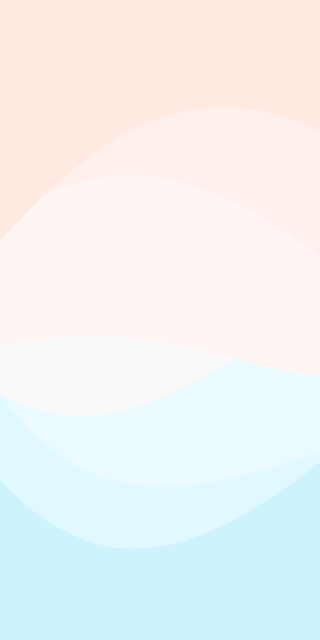
A Shadertoy shader for this background:

```glsl
const vec3 DEEP_AQUA  = vec3(0.804, 0.953, 1.000);
const vec3 MID_AQUA   = vec3(0.878, 0.973, 1.000);
const vec3 PALE_AQUA  = vec3(0.918, 0.980, 1.000);
const vec3 MIST       = vec3(0.976, 0.976, 0.976);
const vec3 PALE_BLUSH = vec3(1.000, 0.961, 0.949);
const vec3 MID_BLUSH  = vec3(1.000, 0.941, 0.929);
const vec3 DEEP_BLUSH = vec3(1.000, 0.914, 0.882);

// Wave heights at five evenly spaced points across the canvas
const float[5] AQUA_LOW   = float[5](0.250, 0.159, 0.146, 0.193, 0.277);
const float[5] AQUA_HIGH  = float[5](0.384, 0.2695, 0.2396, 0.2565, 0.293);
const float[5] MIST_LOW   = float[5](0.384, 0.350, 0.378, 0.444, 0.505);
const float[5] BLUSH_LOW  = float[5](0.458, 0.475, 0.466, 0.437, 0.413);
const float[5] BLUSH_MID  = float[5](0.6576, 0.716, 0.7227, 0.680, 0.600);
const float[5] BLUSH_HIGH = float[5](0.6237, 0.7435, 0.815, 0.8314, 0.794);

// Smooth curve through the five heights (Neville interpolation)
float waveHeight(float[5] h, float x) {
    float t = 4.0 * x;
    for (int level = 1; level < 5; level++) {
        for (int i = 0; i < 5 - level; i++) {
            h[i] = mix(h[i], h[i + 1], (t - float(i)) / float(level));
        }
    }
    return h[0];
}

// Antialiased coverage of the area above a wave
float aboveWave(float[5] heights, vec2 uv) {
    float d = uv.y - waveHeight(heights, uv.x);
    float pixel = length(vec2(dFdx(d), dFdy(d)));
    return clamp(0.5 + d / max(pixel, 1e-6), 0.0, 1.0);
}

void mainImage(out vec4 fragColor, in vec2 fragCoord) {
    vec2 uv = fragCoord / iResolution.xy;

    // Layers stacked from the bottom upwards
    vec3 color = DEEP_AQUA;
    color = mix(color, MID_AQUA, aboveWave(AQUA_LOW, uv));
    color = mix(color, PALE_AQUA, aboveWave(AQUA_HIGH, uv));
    color = mix(color, MIST, aboveWave(MIST_LOW, uv));
    color = mix(color, PALE_BLUSH, aboveWave(BLUSH_LOW, uv));
    color = mix(color, MID_BLUSH, aboveWave(BLUSH_MID, uv));
    color = mix(color, DEEP_BLUSH, aboveWave(BLUSH_HIGH, uv));

    fragColor = vec4(color, 1.0);
}
```
